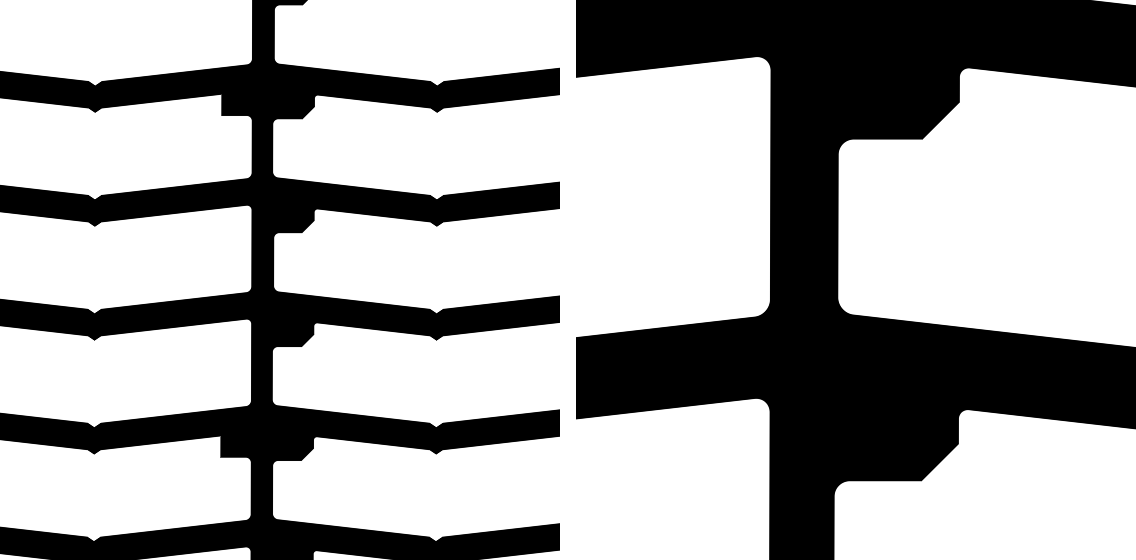
Left, the full canvas; right, a detail of the centre.
This pattern is drawn by a Shadertoy shader. Its source:

```glsl
// Black chevron bands stacked on a vertical spine, with stepped lugs under each apex, on white.

const vec3 INK = vec3(0.0);
const vec3 PAPER = vec3(1.0);

const float COLUMN_PITCH = 0.6107;   // apex to apex, across
const float ROW_PITCH = 0.2034;      // band to band, down
const vec2 APEX = vec2(0.4759, 0.1355);  // first apex, measured from the top left
const float DRIFT = -0.0028;         // sideways lean over the full height

const float BAND_HALF = 0.0245;
const float BAND_SLOPE = 0.115;
const float KINK_DEPTH = 0.0065;     // small V at each valley
const float KINK_HALF = 0.0117;

const float SPINE_X = -0.0059;       // spine offset from the apex
const float SPINE_HALF = 0.0198;
const float SPINE_WOBBLE = 0.0012;   // row to row change of the right edge

const vec2 RIGHT_LUG = vec2(0.0870, 0.0775);  // reach, depth
const vec2 LEFT_LUG = vec2(0.0801, 0.0716);
const float CHAMFER = 0.0221;
const float LEFT_LUG_EVERY = 3.0;    // rows between left lugs
const float FILLET = 0.009;
const float LUG_FILLET = 0.006;

// Union with a circular fillet in the inner corners
float filletUnion(float a, float b, float r) {
    vec2 u = max(r - vec2(a, b), 0.0);
    return max(r, min(a, b)) - length(u);
}

float box(vec2 p, vec2 lo, vec2 hi) {
    vec2 d = abs(p - 0.5 * (lo + hi)) - 0.5 * (hi - lo);
    return length(max(d, 0.0)) + min(max(d.x, d.y), 0.0);
}

// Chevron band; q is relative to the apex, y pointing down
float band(vec2 q) {
    float toValley = 0.5 * COLUMN_PITCH - abs(q.x);
    float kink = KINK_DEPTH * max(1.0 - toValley / KINK_HALF, 0.0);
    float centre = BAND_SLOPE * abs(q.x) + kink;
    return (abs(q.y - centre) - BAND_HALF) * inversesqrt(1.0 + BAND_SLOPE * BAND_SLOPE);
}

float rightLug(vec2 q) {
    float body = box(q, vec2(SPINE_X, 0.0), RIGHT_LUG);
    float cut = (q.x + q.y - (RIGHT_LUG.x + RIGHT_LUG.y - CHAMFER)) * 0.70711;
    return max(body, cut);
}

float leftLug(vec2 q) {
    return box(q, vec2(-LEFT_LUG.x, 0.0), vec2(SPINE_X, LEFT_LUG.y));
}

float tread(vec2 p) {
    // Fold the columns onto one apex
    float x = p.x - APEX.x - DRIFT * p.y;
    x = mod(x + 0.5 * COLUMN_PITCH, COLUMN_PITCH) - 0.5 * COLUMN_PITCH;
    float row = floor((p.y - APEX.y) / ROW_PITCH);

    // Spine, with a slightly uneven right edge
    float wobble = -SPINE_WOBBLE * cos(2.7 * row);
    float fromSpine = x - SPINE_X;
    float d = max(-fromSpine - SPINE_HALF, fromSpine - SPINE_HALF - wobble);

    // Bands and lugs of the row above and the row below
    for (int i = 0; i < 2; i++) {
        float k = row + float(i);
        vec2 q = vec2(x, p.y - APEX.y - k * ROW_PITCH);
        float bar = band(q);
        float lugs = filletUnion(bar, rightLug(q), LUG_FILLET);
        if (mod(k, LEFT_LUG_EVERY) < 0.5) {
            lugs = min(lugs, min(bar, leftLug(q)));
        }
        d = filletUnion(d, lugs, FILLET);
    }
    return d;
}

void mainImage(out vec4 fragColor, in vec2 fragCoord) {
    vec2 p = fragCoord / iResolution.y;
    p.y = 1.0 - p.y;
    float pixel = 1.0 / iResolution.y;
    float cover = smoothstep(-0.6 * pixel, 0.6 * pixel, tread(p));
    fragColor = vec4(mix(INK, PAPER, cover), 1.0);
}
```
